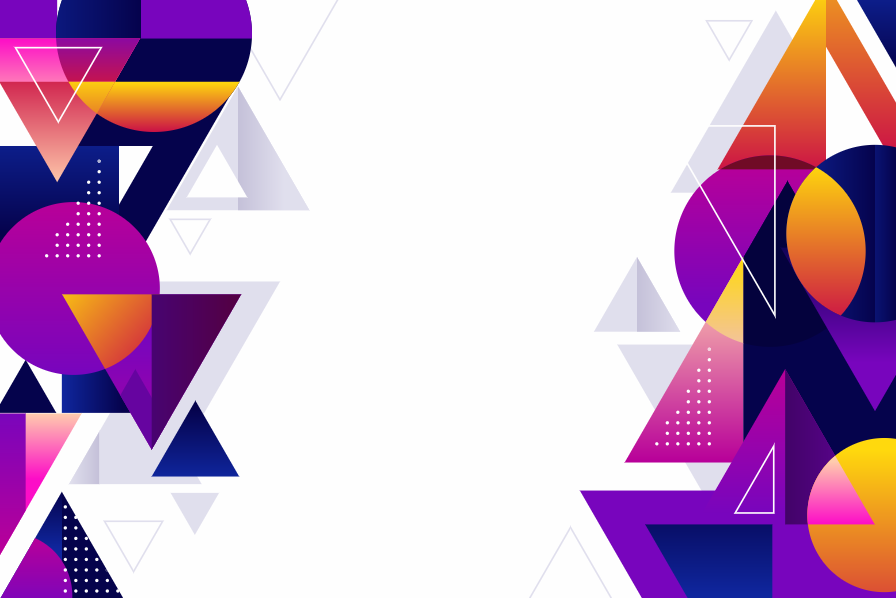
A WebGL 1 fragment shader for this background:

```glsl
precision highp float;
// Geometric border: 60-degree triangles, circles and dot grids crowd the
// left and right sides around an empty white centre. Signed distances are
// painted back to front on a 7.68 x 5.12 grid, y down.
uniform vec2 u_resolution;

#define WHITE vec3(.995)
#define PALE vec3(.88, .875, .93)
#define GREY vec3(.77, .755, .85)
#define NAVY vec3(.02, .01, .3)
#define BLUE vec3(.06, .15, .62)
#define VIOLET vec3(.47, .02, .74)
#define MAGENTA vec3(.72, 0, .6)
#define PINK vec3(.99, .05, .78)
#define PEACH vec3(1, .8, .68)
#define YELLOW vec3(1, .85, .05)
#define RED vec3(.8, .08, .27)
#define DOT_PITCH .09

vec2 p;    // point on the grid
float px;  // pixel size on the grid
vec3 col;

// Equilateral triangle: apex and height; negative height points down.
float wedgeAt(vec2 q, float x, float y, float h) {
  q = (q - vec2(x, y)) * sign(h);
  return max(abs(q.x) * .866 - q.y * .5, q.y - abs(h));
}
float wedge(float x, float y, float h) { return wedgeAt(p, x, y, h); }
float circle(float x, float y, float r) { return length(p - vec2(x, y)) - r; }
float box(float x0, float y0, float x1, float y1) {
  return max(max(x0 - p.x, p.x - x1), max(y0 - p.y, p.y - y1));
}
float stroke(float d) { return abs(d + .008) - .007; }

// Dot grid on one side of an anchor, kept inside wedge w.
float dots(vec2 anchor, vec3 w, float side) {
  vec2 q = mod(p - anchor + DOT_PITCH * .5, DOT_PITCH) - DOT_PITCH * .5;
  float cut = side * (p.x - anchor.x) - DOT_PITCH * .5;
  return max(max(length(q) - .014, cut), wedgeAt(p - q, w.x, w.y, w.z));
}

// Gradients down and across, and layering
vec3 down(vec3 a, vec3 b, float y0, float y1) {
  return mix(a, b, clamp((p.y - y0) / (y1 - y0), 0., 1.));
}
vec3 across(vec3 a, vec3 b, float x0, float x1) {
  return mix(a, b, clamp((p.x - x0) / (x1 - x0), 0., 1.));
}
void paint(float d, vec3 c) { col = mix(col, c, clamp(.5 - d / px, 0., 1.)); }
void wire(float x, float y, float h, vec3 c) { paint(stroke(wedge(x, y, h)), c); }
void folded(float x, float y, float h) {
  float w = wedge(x, y, h);
  paint(w, PALE);
  paint(max(w, x - p.x), across(GREY, PALE, x, x + .4));
}

void paleShapes() {
  wire(2.4, .87, -1.2, PALE);
  folded(2.04, .74, 1.06);
  paint(wedge(1.86, 1.24, .45), WHITE);
  wire(1.63, 2.19, -.32, PALE);
  paint(wedge(1.5, 3.97, -1.56), PALE);
  float w = wedge(1.16, 3.16, .985);
  paint(w, PALE);
  paint(max(w, p.x - .85), across(PALE, GREY, .6, .85));
  paint(wedge(1.67, 4.58, -.36), PALE);
  wire(1.145, 4.91, -.455, PALE);
  wire(6.25, .53, -.36, PALE);
  paint(wedge(6.65, .09, 1.56), PALE);
  folded(5.46, 2.2, .64);
  paint(wedge(6.07, 4.3, -1.35), PALE);
  wire(4.89, 4.5, .9, PALE);
}

void leftSide() {
  // Slanted navy body
  paint(max(wedge(-.847, 5.7, -5.), p.y - 2.6), NAVY);
  paint(box(-1., .7, .49, 1.25), WHITE);
  paint(box(-1., 1.25, 1.02, 2.6), down(BLUE, NAVY, 1., 2.));
  paint(max(wedge(-1.577, 6.25, -5.), 1.02 - p.x), WHITE);
  paint(max(wedge(.22, 3.08, .455), p.x - .53), NAVY);
  paint(box(.53, 2.52, 1.12, 3.535), across(BLUE, NAVY, .53, 1.05));
  // Upper circle crossed by a triangle
  float disc = circle(1.32, .29, .84);
  paint(box(-1., -1., .49, .33), VIOLET);
  paint(disc, NAVY);
  paint(max(disc, p.y - .33), p.x < 1.21 ? across(BLUE, NAVY, 0., 1.2) : VIOLET);
  paint(max(disc, .7 - p.y), down(YELLOW, RED, .7, 1.12));
  float w = wedge(.49, 1.56, -1.23), top = max(w, p.y - .7);
  paint(w, down(RED, PEACH, .6, 1.6));
  paint(top, down(PINK, PEACH, .33, 1.));
  paint(max(top, disc), down(VIOLET, RED, .2, .75));
  paint(max(max(w, disc), .7 - p.y), down(YELLOW, RED, .65, 1.4));
  wire(.5, 1.06, -.66, WHITE);
  // Large circle and inverted triangle
  disc = circle(.63, 2.47, .74);
  paint(disc, down(MAGENTA, VIOLET, 1.75, 3.2));
  paint(dots(vec2(.85, 2.19), vec3(.86, 1.36, .88), 1.), WHITE);
  w = wedge(1.3, 3.85, -1.33);
  paint(w, down(VIOLET, MAGENTA, 2.9, 4.2));
  paint(max(w, wedge(1.16, 3.16, 1.)), VIOLET * .85);
  paint(max(w, disc), mix(down(YELLOW, RED, 2.3, 3.2), across(YELLOW, RED, .5, 1.3), .5));
  paint(max(w, 1.3 - p.x), across(VIOLET * .6, MAGENTA * .45, 1.3, 2.));
  paint(wedge(1.675, 3.43, .65), down(NAVY, BLUE, 3.5, 4.1));
  // Lower corner
  w = wedge(-2.187, 8.54, -5.);
  paint(w, down(PEACH, PINK, 3.54, 4.1));
  paint(max(w, p.x - .22), down(VIOLET, MAGENTA, 3.5, 4.7));
  w = wedge(.53, 4.21, 2.);
  paint(w, p.x < .53 ? down(NAVY, BLUE, 4.2, 4.7) : NAVY);
  paint(max(w, circle(.08, 5.1, .54)), down(MAGENTA, VIOLET, 4.6, 5.2));
  paint(dots(vec2(.56, 5.06), vec3(.53, 4.21, 2.), -1.), WHITE);
}

void rightSide() {
  // Orange peak, its band and the navy corner
  float peak = wedge(7.08, -.16, 1.61), side = 7.08 - p.x;
  paint(max(peak, side), down(YELLOW, RED, -.8, 1.3));
  paint(max(wedge(7.08, .4, 2.), side), WHITE);
  paint(max(-wedge(7.08, -.46, 9.), side), down(BLUE, NAVY, -.2, .6));
  peak = max(peak, -side);
  paint(peak, down(YELLOW, RED, -.1, 1.45));
  // Crossing circles and the navy mass
  float disc = circle(6.6, 2.15, .82), ring = circle(7.5, 2., .76);
  paint(disc, down(MAGENTA, VIOLET, 1.4, 2.6));
  paint(max(disc, peak), RED * .55);
  float w = max(wedge(6.75, 1.55, 2.66), 6.37 - p.x);
  paint(w, NAVY);
  paint(max(w, disc), NAVY * .8);
  paint(wedge(7.5, 3.52, -1.4), down(NAVY, VIOLET, 2., 3.1));
  paint(ring, p.x < 7.5 ? across(BLUE, NAVY, 6.7, 7.5) : across(BLUE, NAVY, 7.3, 7.68));
  paint(max(ring, disc), down(YELLOW, RED, 1.4, 2.75));
  // Glowing half triangle
  w = max(wedge(6.37, 2.2, 1.76), p.x - 6.37);
  paint(w, down(PEACH, MAGENTA, 2.4, 3.95));
  paint(max(w, disc), down(YELLOW, PEACH * .95, 2.2, 3.));
  paint(dots(vec2(6.08, 3.8), vec3(6.09, 2.97, .86), 1.), WHITE);
  paint(stroke(max(wedge(6.65, 2.73, -1.66), p.x - 6.65)), WHITE);
  // Lower slabs, triangle and sun
  paint(wedge(7.857, 9.2, -5.), VIOLET);
  w = wedge(6.73, 3.16, 1.33);
  paint(w, down(MAGENTA, VIOLET, 3.2, 4.4));
  paint(max(w, 6.73 - p.x), across(VIOLET * .55, VIOLET * .8, 6.73, 7.4));
  paint(max(wedge(8.417, 9.49, -5.), p.x - 6.62), down(NAVY, BLUE, 4.2, 5.1));
  disc = circle(7.58, 4.41, .66);
  paint(disc, down(YELLOW, RED, 3.85, 5.6));
  paint(max(disc, w), down(PEACH, PINK, 3.95, 4.49));
  paint(stroke(max(wedge(6.64, 3.79, .61), p.x - 6.64)), WHITE);
}

void main() {
  vec2 uv = gl_FragCoord.xy / u_resolution;
  p = vec2(uv.x, 1. - uv.y) * vec2(7.68, 5.12);
  px = 5.12 / u_resolution.y;
  col = WHITE;
  paleShapes();
  leftSide();
  rightSide();
  gl_FragColor = vec4(col, 1.);
}
```
